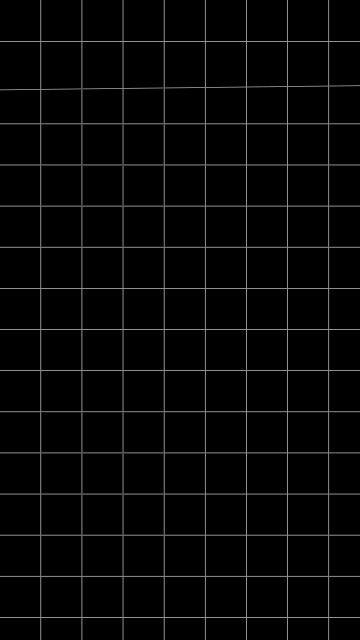
This pattern is drawn by a WebGL 1 fragment shader. Its source:

```glsl
precision highp float;

uniform vec2 u_resolution;

// Share of a pixel covered by a thin line at the given distance
float lineCoverage(float distanceToLine, float width, float pixel) {
  float overlap = 0.5 * (width + pixel) - abs(distanceToLine);
  return clamp(overlap, 0.0, min(width, pixel)) / pixel;
}

void main() {
  // Canvas widths, measured from the top left corner
  float pixel = 1.0 / u_resolution.x;
  vec2 position = vec2(gl_FragCoord.x, u_resolution.y - gl_FragCoord.y) * pixel;

  // Nearest grid line on each axis; the outer edges stay bare
  float pitch = 0.11426;
  vec2 offset = vec2(-0.001, 0.0012);
  vec2 lineIndex = max(floor((position - offset) / pitch + 0.5), 1.0);
  vec2 lineCenter = lineIndex * pitch + offset;

  // The second row has slipped down and tilts up to the right
  float isTilted = 1.0 - step(0.5, abs(lineIndex.y - 2.0));
  lineCenter.y += isTilted * mix(0.0199, 0.0083, position.x);

  vec2 toLine = position - lineCenter;
  float vertical = lineCoverage(toLine.x, 0.0021, pixel);
  float horizontal = lineCoverage(toLine.y, 0.0021, pixel) * mix(1.0, 0.9, isTilted);

  gl_FragColor = vec4(vec3(0.75 * max(vertical, horizontal)), 1.0);
}
```
